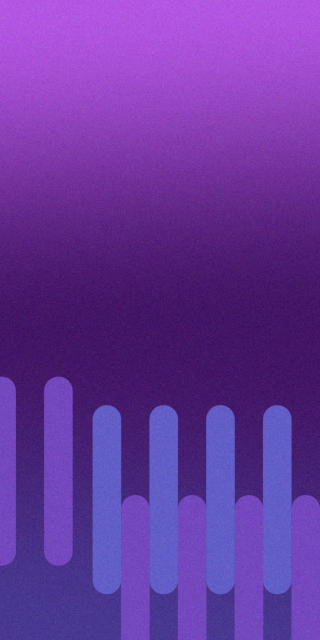
Give the GLSL for this background, as a Shadertoy shader.

```glsl
// Grainy violet gradient with rows of rounded vertical bars near the bottom.

float hash(vec2 p) {
    vec3 q = fract(vec3(p.xyx) * 0.1031);
    q += dot(q, q.yzx + 33.33);
    return fract((q.x + q.y) * q.z);
}

// Distance to an upright capsule spanning bottom..top
float capsule(vec2 p, float x, float bottom, float top, float radius) {
    float nearestY = clamp(p.y, bottom + radius, top - radius);
    return length(p - vec2(x, nearestY)) - radius;
}

// Coverage of a row of equally spaced capsules
float barRow(vec2 p, float firstX, int count, float bottom, float top) {
    float d = 1e3;
    for (int i = 0; i < count; i++) {
        d = min(d, capsule(p, firstX + float(i) * 0.1775, bottom, top, 0.0447));
    }
    float soft = 0.75 / iResolution.x;
    return 1.0 - smoothstep(-soft, soft, d);
}

void mainImage(out vec4 fragColor, in vec2 fragCoord) {
    vec2 uv = fragCoord / iResolution.xy;
    vec2 p = vec2(uv.x, uv.y * 2.0);

    // Backdrop: bright orchid top, dark middle, indigo lower edge
    float slope = uv.y - 0.025 * (uv.x - 0.5);
    vec3 color = vec3(0.262, 0.083, 0.398);
    color = mix(color, vec3(0.70, 0.34, 0.89), smoothstep(0.49, 1.01, slope));
    float lowGlow = smoothstep(0.47, -0.02, uv.y + 0.05 * (uv.x - 0.5));
    color = mix(color, vec3(0.285, 0.22, 0.57), lowGlow);

    // Bars: left pair, lower row, raised blue row
    vec3 violet = vec3(0.452, 0.28, 0.745);
    vec3 blue = vec3(0.385, 0.367, 0.78);
    color = mix(color, violet, barRow(p, 0.005, 2, 0.232, 0.823));
    color = mix(color, violet, barRow(p, 0.423, 4, -0.2, 0.453));
    color = mix(color, blue, barRow(p, 0.334, 4, 0.143, 0.734));

    // Film grain, slightly coloured
    vec2 cell = floor(p * 256.0);
    vec3 grain = vec3(hash(cell), hash(cell + 71.0), hash(cell + 153.0)) - 0.5;
    color += 0.035 * grain + 0.03 * (hash(cell + 219.0) - 0.5);

    fragColor = vec4(clamp(color, 0.0, 1.0), 1.0);
}
```
